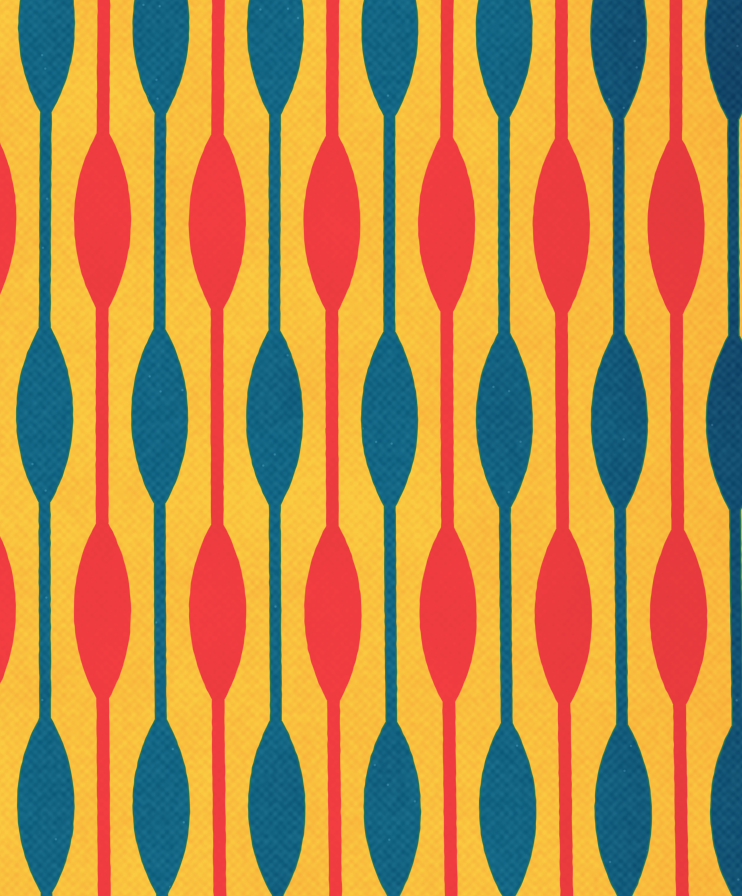
A Shadertoy shader for this pattern:

```glsl
// Printed cloth: alternating red and blue vertical stems threaded with pointed
// lens beads, each colour half a period out of step. Beads are parabolic width
// profiles on repeated columns; noise adds weave, dye wear and slight skew.

// Lengths are in canvas heights, measured from the top left corner.
const float COLUMN_PITCH = 0.1283;   // between columns of one colour
const float ROW_PITCH    = 0.4355;   // between beads of one column
const vec2  BLUE_ORIGIN  = vec2(0.0498, 0.4632);
const vec2  RED_ORIGIN   = BLUE_ORIGIN + 0.5 * vec2(COLUMN_PITCH, ROW_PITCH);
const float BEAD_LENGTH  = 0.0975;   // half length
const float BEAD_WIDTH   = 0.0318;   // half width
const float RED_STEM     = 0.0071;   // half widths
const float BLUE_STEM    = 0.0066;
const float ROW_SLOPE    = 0.011;    // rows sink toward the right
const float GREEN_EDGE   = 0.0017;   // overprint rim around blue
const float THREADS      = 190.0;    // weave cells per height

const vec3 YELLOW = vec3(0.98, 0.795, 0.25);
const vec3 ORANGE = vec3(0.97, 0.64, 0.22);
const vec3 RED    = vec3(0.935, 0.235, 0.25);
const vec3 BLUE   = vec3(0.075, 0.40, 0.52);
const vec3 NAVY   = vec3(0.07, 0.26, 0.40);
const vec3 GREEN  = vec3(0.13, 0.45, 0.33);

float hash(vec2 p) {
    vec3 q = fract(vec3(p.xyx) * 0.1031);
    q += dot(q, q.yzx + 33.33);
    return fract((q.x + q.y) * q.z);
}

float noise(vec2 p) {
    vec2 i = floor(p), f = fract(p);
    f = f * f * (3.0 - 2.0 * f);
    return mix(mix(hash(i), hash(i + vec2(1, 0)), f.x),
               mix(hash(i + vec2(0, 1)), hash(i + vec2(1, 1)), f.x), f.y);
}

float fbm(vec2 p) {
    float sum = 0.0, gain = 0.5;
    for (int i = 0; i < 4; i++) {
        sum += gain * noise(p);
        p = p * 2.03 + 7.1;
        gain *= 0.5;
    }
    return sum;
}

// Slight stretch and skew of the cloth.
vec2 skew(vec2 p) {
    float dy = p.y - BLUE_ORIGIN.y;
    float lean = 0.009 * dy * dy + (0.0105 * p.x - 0.0015) * dy;
    return p - vec2(lean, ROW_SLOPE * (p.x - BLUE_ORIGIN.x));
}

// Approximate signed distance to the repeated stem and bead columns.
float beadColumns(vec2 p, vec2 origin, float stem) {
    vec2 cell = vec2(COLUMN_PITCH, ROW_PITCH);
    vec2 q = (fract((p - origin) / cell + 0.5) - 0.5) * cell;
    float t = min(abs(q.y) / BEAD_LENGTH, 1.0);
    float bulge = BEAD_WIDTH - stem;
    float width = stem + bulge * (1.0 - pow(t, 2.1));
    float slope = t < 1.0 ? 2.1 * bulge * pow(t, 1.1) / BEAD_LENGTH : 0.0;
    return (abs(q.x) - width) / sqrt(1.0 + slope * slope);
}

// Plain weave: alternating over and under threads of uneven strength, about -1..1.
float weave(vec2 p) {
    vec2 q = p * THREADS;
    float over = sin(q.x * 3.14159) * sin(q.y * 3.14159);
    return 0.6 * over + 1.1 * (noise(q * 1.1) - 0.5);
}

// Sparse round flecks, one candidate per grid cell.
float flecks(vec2 p, float grid, float density, float radius, float aa) {
    vec2 q = p * grid, id = floor(q);
    vec2 centre = 0.2 + 0.6 * vec2(hash(id + 3.7), hash(id + 19.3));
    float d = length(fract(q) - centre) / grid - radius;
    return step(hash(id + 51.0), density) * (1.0 - smoothstep(-aa, aa, d));
}

void mainImage(out vec4 fragColor, in vec2 fragCoord) {
    vec2 p = vec2(fragCoord.x, iResolution.y - fragCoord.y) / iResolution.y;
    float aa = 0.8 / iResolution.y;
    float cloth = weave(p);
    float wear = fbm(p * 9.0) - 0.47;
    float rightSide = smoothstep(0.45, 0.83, p.x);

    // Yellow ground, warmer toward the right and in worn patches
    float warmth = 0.24 + 0.28 * cloth + 0.5 * wear + 0.22 * rightSide;
    vec3 color = mix(YELLOW, ORANGE, clamp(warmth, 0.0, 1.0));
    color *= 1.0 - 0.6 * flecks(p, 9.0, 0.03, 0.0018, aa);

    // Printed edges wander slightly with the threads
    vec2 s = skew(p);
    float fray = 0.0007 * (noise(p * 160.0) - 0.5);
    float red = beadColumns(s, RED_ORIGIN, RED_STEM) + fray;
    float blue = beadColumns(s, BLUE_ORIGIN, BLUE_STEM) + fray;

    // Red is nearly flat, a little duller at the right
    vec3 redInk = RED * (1.0 + 0.012 * cloth + 0.05 * wear - 0.03 * rightSide);
    color = mix(color, redInk, 1.0 - smoothstep(-aa, aa, red));

    // Blue deepens toward the right and shows pale thread flecks
    float depth = smoothstep(0.5, 0.84, p.x) * (0.9 - 0.4 * p.y) + 0.5 * wear;
    vec3 blueInk = mix(BLUE, NAVY, clamp(depth, 0.0, 1.0));
    blueInk += vec3(0.03, 0.04, 0.035) * cloth;
    blueInk += 0.12 * flecks(p, 70.0, 0.06, 0.0012, aa);
    blueInk = mix(GREEN, blueInk, smoothstep(0.3, 1.4, -blue / GREEN_EDGE));
    color = mix(color, blueInk, 1.0 - smoothstep(-aa, aa, blue));

    fragColor = vec4(clamp(color, 0.0, 1.0), 1.0);
}
```
